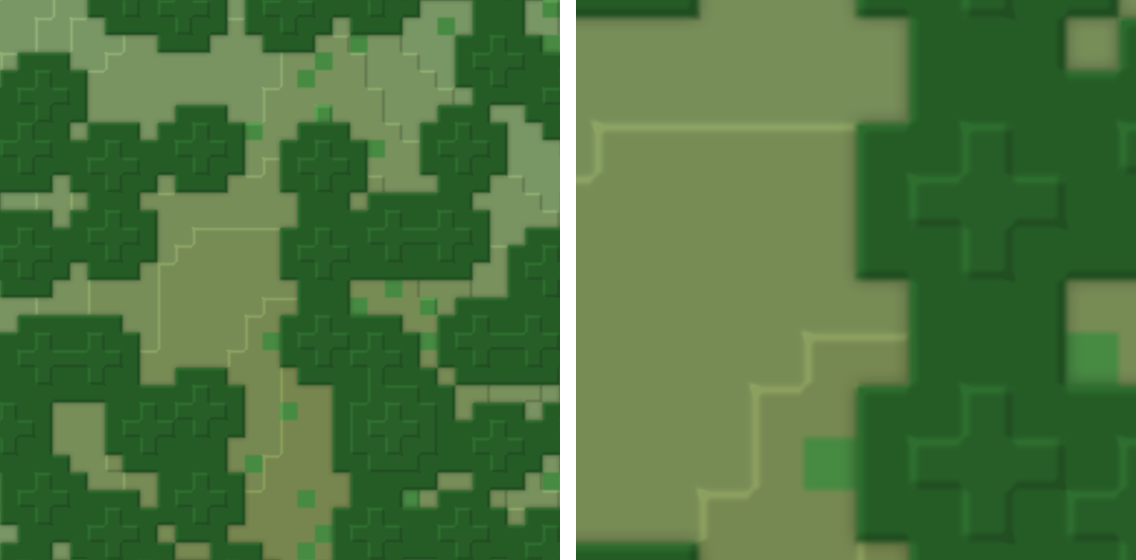
Left: the whole. Right: its middle third, enlarged.
Give the GLSL for this texture, as a Shadertoy shader.

```glsl
vec3 hash3(vec2 p) {
    vec3 q = fract(p.xyx * vec3(0.1031, 0.1030, 0.0973));
    q += dot(q, q.yxz + 33.33);
    return fract((q.xxy + q.yzz) * q.zyx);
}

float valueNoise(vec2 p) {
    vec2 i = floor(p), f = fract(p);
    f = f * f * (3.0 - 2.0 * f);
    return mix(mix(hash3(i).x, hash3(i + vec2(1, 0)).x, f.x),
               mix(hash3(i + vec2(0, 1)).x, hash3(i + vec2(1, 1)).x, f.x), f.y);
}

float segmentDistance(vec2 p, vec2 a, vec2 b) {
    vec2 ab = b - a;
    return length(p - a - ab * clamp(dot(p - a, ab) / dot(ab, ab), 0.0, 1.0));
}

// Stepped crown height of the scattered trees, 0 where the ground is open
float canopy(vec2 tile) {
    float height = 0.0;
    for (int y = -1; y <= 1; y++)
    for (int x = -1; x <= 1; x++) {
        vec2 site = floor(tile / 5.0) + vec2(x, y);
        vec3 rnd = hash3(site + 17.0);
        vec2 center = site * 5.0 + floor(rnd.xy * 4.0);
        float clearing = min(segmentDistance(center, vec2(6, 26), vec2(24, 29)) - 2.8,
                             segmentDistance(center, vec2(14, 9), vec2(17, 0)) - 3.0);
        if (clearing < 0.0 || rnd.z > 0.92) continue;

        float radius = rnd.z < 0.14 ? 3.0 : 2.0;
        vec2 d = tile - center;
        for (float ring = 1.0; ring <= radius; ring++) {
            float limit = ring * ring + (ring - 1.0) * (ring - 1.0);
            if (dot(d, d) <= limit + 0.1) height = max(height, radius - ring + 1.0);
        }
    }
    return height;
}

// Colour in rgb, height in a; trees start above 20
vec4 tileAt(vec2 tile) {
    float crown = canopy(tile);
    if (crown > 0.0)
        return vec4(vec3(0.145, 0.36, 0.148) + 0.008 * (crown - 1.0), 20.0 + crown);

    // Terraced hill with bushes on its right side
    float hill = 1.0 - length((tile - vec2(17, 6)) * vec2(1.1, 0.8)) / 24.0;
    hill += 0.3 * (valueNoise(tile / 6.0) - 0.5);
    float terrace = floor(hill * 7.0);
    vec3 sage = vec3(0.475, 0.59, 0.395);
    vec3 olive = vec3(0.465, 0.525, 0.305);
    vec3 color = mix(sage, olive, clamp(terrace / 6.0, 0.0, 1.0));
    if (hash3(tile + 71.0).y < 0.13 * smoothstep(11.0, 20.0, tile.x))
        color = vec3(0.28, 0.54, 0.26);
    return vec4(color, terrace);
}

float ridge(float d) {
    return exp(-d * d / 0.008);
}

void mainImage(out vec4 fragColor, in vec2 fragCoord) {
    vec2 p = fragCoord / iResolution.xy * 32.0 - 0.5;
    vec2 tile = floor(p), f = p - tile;
    vec4 a = tileAt(tile);
    vec4 b = tileAt(tile + vec2(1, 0));
    vec4 c = tileAt(tile + vec2(0, 1));
    vec4 d = tileAt(tile + vec2(1, 1));

    // Tiles joined with soft borders
    vec2 w = smoothstep(0.4, 0.6, f);
    vec3 color = mix(mix(a.rgb, b.rgb, w.x), mix(c.rgb, d.rgb, w.x), w.y);

    // Soft shade on the ground beside the trees
    vec4 tree = step(20.0, vec4(a.a, b.a, c.a, d.a));
    vec2 s = smoothstep(0.15, 0.85, f);
    float cover = mix(mix(tree.x, tree.y, w.x), mix(tree.z, tree.w, w.x), w.y);
    float shade = mix(mix(tree.x, tree.y, s.x), mix(tree.z, tree.w, s.x), s.y);
    color *= 1.0 - 0.3 * shade * (1.0 - cover);

    // Bevelled steps lit from the upper left
    float stepX = mix(sign(b.a - a.a), sign(d.a - c.a), w.y);
    float stepY = mix(sign(c.a - a.a), sign(d.a - b.a), w.x);
    float light = stepX * ridge(f.x - 0.5 - 0.09 * stepX)
                - stepY * ridge(f.y - 0.5 - 0.09 * stepY);
    color *= 1.0 + 0.17 * clamp(light, -0.9, 1.0);

    fragColor = vec4(color, 1.0);
}
```
